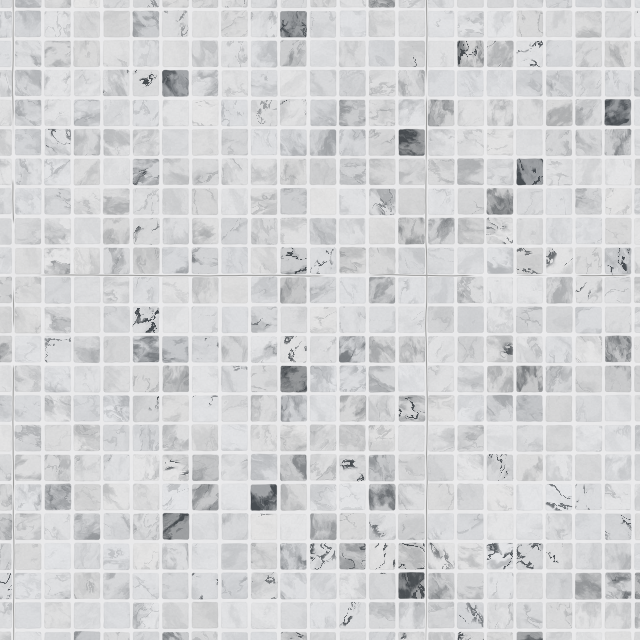
Reproduce this texture procedurally as a WebGL 1 fragment shader.

```glsl
precision highp float;
// Square marble mosaic: veined white and grey tiles in pale grout, laid in sheets with cracked seams.
uniform vec2 u_resolution;

// Layout, in canvas units
const vec2 PITCH = vec2(0.0461, 0.0462);
const vec2 SHEET_CORNER = vec2(0.0208, 0.5697);
const float SHEET_TILES = 14.0;

// Tile shape, in tile pitches
const float TILE_HALF = 0.445;
const float CORNER_RADIUS = 0.07;
const float PLACE_JITTER = 0.025;
const float EDGE_WOBBLE = 0.022;
const float SEAM_HALF = 0.015;

// Shares of unusual tiles
const float GREY_SHARE = 0.12;
const float DARK_SHARE = 0.022;
const float BOLD_VEIN_SHARE = 0.13;

const vec3 GROUT = vec3(0.915, 0.915, 0.92);
const vec3 MARBLE_LIGHT = vec3(0.895, 0.90, 0.91);
const vec3 MARBLE_DARK = vec3(0.25, 0.27, 0.29);
const vec3 WARM_TINT = vec3(1.008, 1.0, 0.988);
const vec3 SEAM_COLOR = vec3(0.48, 0.48, 0.47);

float hash(vec2 p) {
  return fract(sin(dot(p, vec2(127.1, 311.7))) * 43758.55);
}

float noise(vec2 p) {
  vec2 i = floor(p);
  vec2 f = fract(p);
  f = f * f * (3.0 - 2.0 * f);
  return mix(mix(hash(i), hash(i + vec2(1.0, 0.0)), f.x),
             mix(hash(i + vec2(0.0, 1.0)), hash(i + vec2(1.0, 1.0)), f.x), f.y);
}

float fbm(vec2 p) {
  float sum = 0.0;
  float amp = 0.533;
  for (int i = 0; i < 4; i++) {
    sum += amp * noise(p);
    p = mat2(1.6, 1.2, -1.2, 1.6) * p + 7.3;
    amp *= 0.5;
  }
  return sum;
}

float roundedBox(vec2 p, float halfSize, float radius) {
  vec2 q = abs(p) - halfSize + radius;
  return length(max(q, 0.0)) + min(max(q.x, q.y), 0.0) - radius;
}

// Stone colour at a point of one tile; every tile is a separate cut of marble
vec3 marble(vec2 p, vec2 id) {
  vec2 seed = 60.0 * vec2(hash(id + 3.1), hash(id + 8.7));
  float angle = 6.283 * hash(id + 14.2);
  float c = cos(angle);
  float s = sin(angle);
  vec2 q = mat2(c, s, -s, c) * p * vec2(1.5, 2.5) + seed;
  vec2 warp = vec2(fbm(q * 1.5 + 5.2), fbm(q * 1.5 + 21.7)) - 0.5;
  float cloud = smoothstep(0.38, 0.78, fbm(q + 1.6 * warp));

  // Overall tone and soft clouds
  float kind = hash(id + 27.4);
  float dark = step(kind, DARK_SHARE);
  float grey = step(kind, GREY_SHARE) - dark;
  float tone = 0.01 + 0.10 * hash(id + 31.9);
  tone += cloud * mix(0.04, 0.30, pow(hash(id + 40.3), 2.0));
  tone += grey * (0.10 + 0.25 * cloud) + dark * (0.38 + 0.4 * cloud);

  // Faint veins everywhere, bold inky ones in a few tiles
  float ridge = abs(fbm(q + 1.3 * warp + 33.0) - 0.5);
  float patchy = smoothstep(0.35, 0.65, noise(q * 1.4 + 11.0));
  float strength = hash(id + 52.6);
  tone += 0.20 * strength * patchy * (1.0 - smoothstep(0.0, 0.07, ridge));
  float bold = step(hash(id + 61.8), BOLD_VEIN_SHARE);
  float veinWidth = 0.02 + 0.05 * noise(q * 2.5 + 4.0);
  tone += bold * patchy * (0.35 + 0.4 * strength) * (1.0 - smoothstep(0.2 * veinWidth, veinWidth, ridge));
  tone += 0.03 * (noise(p * 22.0 + seed) - 0.5);

  vec3 color = mix(MARBLE_LIGHT, MARBLE_DARK, clamp(tone, 0.0, 0.95));
  return color * mix(vec3(1.0), WARM_TINT, hash(id + 73.5));
}

// Coverage of a broken hairline along one sheet boundary
float seam(float across, float along, float seed, float pixel) {
  float d = abs(mod(across + 0.5 * SHEET_TILES, SHEET_TILES) - 0.5 * SHEET_TILES
                + 0.09 * (fbm(vec2(along * 0.6, seed)) - 0.5));
  float broken = smoothstep(0.36, 0.56, noise(vec2(along * 0.8, seed + 9.0)));
  return broken * (1.0 - smoothstep(SEAM_HALF - pixel, SEAM_HALF + pixel, d));
}

void main() {
  vec2 grid = (gl_FragCoord.xy / u_resolution.y - SHEET_CORNER) / PITCH;
  float pixel = 0.75 / (u_resolution.y * PITCH.y);
  vec2 id = floor(grid);
  vec2 jitter = vec2(hash(id + 0.7), hash(id + 5.9)) - 0.5;
  vec2 p = fract(grid) - 0.5 - PLACE_JITTER * jitter;

  // Grout with slight unevenness and seams between sheets
  vec3 color = GROUT + 0.025 * (fbm(grid * 3.0) - 0.5);
  float crack = max(seam(grid.x, grid.y, 2.0 + floor(grid.x / SHEET_TILES + 0.5), pixel),
                    seam(grid.y, grid.x, 17.0, pixel));
  color = mix(color, SEAM_COLOR, 0.8 * crack);

  // Tile with worn edges and a thin shaded rim
  float d = roundedBox(p, TILE_HALF, CORNER_RADIUS) + EDGE_WOBBLE * (noise(grid * 6.0) - 0.5);
  float rim = smoothstep(-0.05, 0.0, d) * (0.5 - 0.5 * p.y);
  vec3 stone = marble(p, id) * (1.0 - 0.06 * rim);
  color = mix(stone, color, smoothstep(-pixel, pixel, d));
  gl_FragColor = vec4(color, 1.0);
}
```
